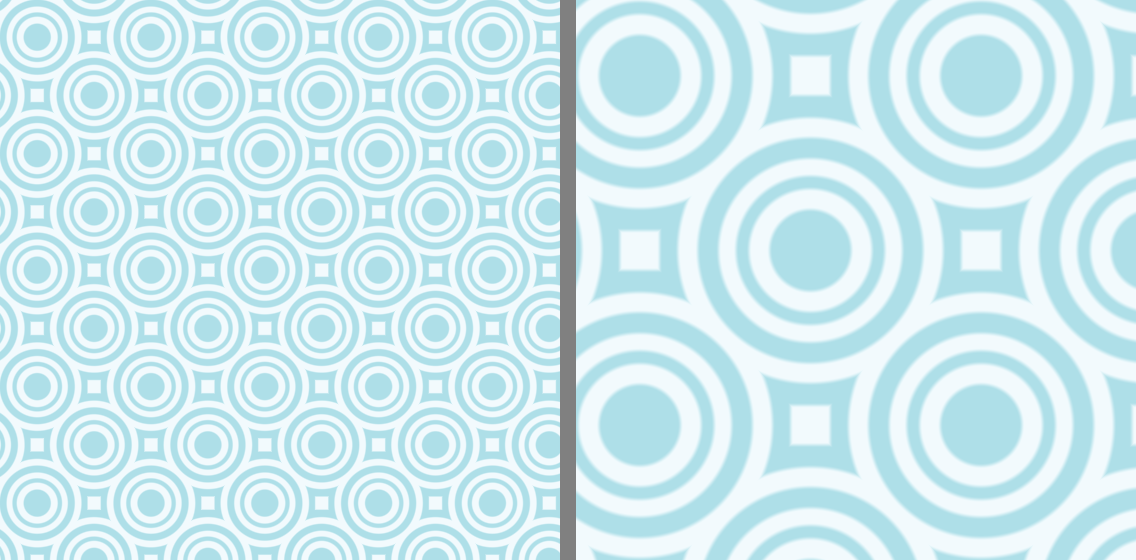
Left, the full canvas; right, a detail of the centre.
Write a Shadertoy shader that draws this pattern.

```glsl
// Staggered lattice of ringed discs with four-sided concave tiles between them.
// Each part is a signed distance: rings and discs come from the nearest centre,
// tiles are what lies outside a wide halo round every centre, less a square.

const vec3 PAPER = vec3(0.948, 0.982, 0.994);
const vec3 INK = vec3(0.682, 0.874, 0.910);

const vec2 PERIOD = vec2(0.2032, 0.2080);   // one full repeat, two discs
const vec2 ORIGIN = vec2(0.0665, 0.9336);   // centre of the top left disc

const float DISC_RADIUS = 0.0243;
const vec2 THIN_RING = vec2(0.0366, 0.0443);    // inner and outer radius
const vec2 WIDE_RING = vec2(0.0547, 0.0671);
const float HALO_RADIUS = 0.0790;               // cuts the tile edges
const float HOLE_HALF_SIZE = 0.0118;
const float EDGE_SOFTNESS = 0.0017;

// Offset from the nearest point of a rectangular lattice.
vec2 latticeOffset(vec2 p) {
    return p - PERIOD * round(p / PERIOD);
}

float ringDistance(float radius, vec2 ring) {
    return max(ring.x - radius, radius - ring.y);
}

float squareDistance(vec2 p, float halfSize) {
    return max(abs(p.x), abs(p.y)) - halfSize;
}

float patternDistance(vec2 p) {
    // Disc centres: the corners and the middle of each repeat.
    float radius = min(length(latticeOffset(p)),
                       length(latticeOffset(p - 0.5 * PERIOD)));

    float discs = radius - DISC_RADIUS;
    float rings = min(ringDistance(radius, THIN_RING),
                      ringDistance(radius, WIDE_RING));

    // Tile centres: midway along each side of the repeat.
    vec2 sideX = latticeOffset(p - vec2(0.5 * PERIOD.x, 0.0));
    vec2 sideY = latticeOffset(p - vec2(0.0, 0.5 * PERIOD.y));
    float holes = min(squareDistance(sideX, HOLE_HALF_SIZE),
                      squareDistance(sideY, HOLE_HALF_SIZE));
    float tiles = max(HALO_RADIUS - radius, -holes);

    return min(min(discs, rings), tiles);
}

void mainImage(out vec4 fragColor, in vec2 fragCoord) {
    vec2 p = fragCoord / iResolution.y - ORIGIN;
    float softness = max(EDGE_SOFTNESS, 0.75 / iResolution.y);
    float paper = smoothstep(-softness, softness, patternDistance(p));
    fragColor = vec4(mix(INK, PAPER, paper), 1.0);
}
```
